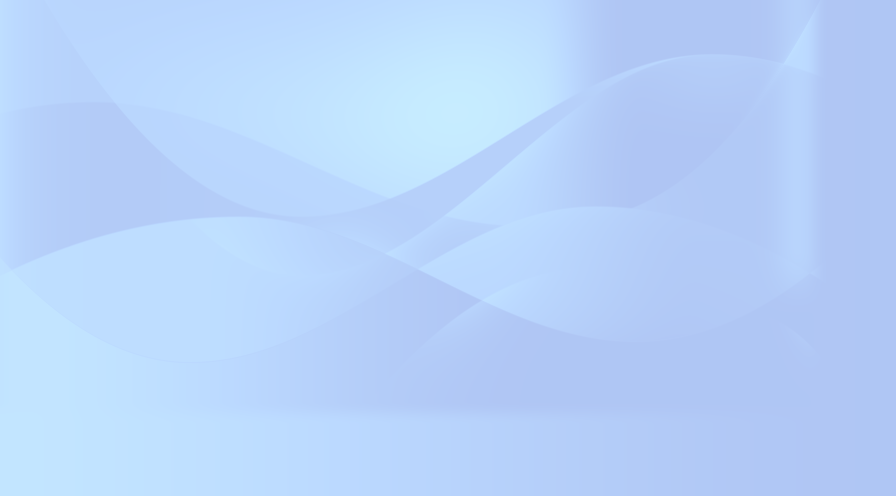
This background is drawn by a Shadertoy shader. Its source:

```glsl
// Pale blue backdrop of overlapping translucent waves inside a soft-edged panel.

const float PI = 3.14159265;
const vec3 DEEP_BLUE = vec3(0.67, 0.745, 0.94);
const vec3 PALE_BLUE = vec3(0.775, 0.92, 1.04);

// Cosine sweep between two extremes, with a power-law tail (x, y, power) at each end.
float swell(float x, vec3 head, vec2 first, vec2 second, vec3 tail) {
    float s = clamp((x - first.x) / (second.x - first.x), 0.0, 1.0);
    float before = max(first.x - x, 0.0) / (first.x - head.x);
    float after = max(x - second.x, 0.0) / (tail.x - second.x);
    return mix(first.y, second.y, 0.5 - 0.5 * cos(PI * s))
         + (head.y - first.y) * pow(before, head.z)
         + (tail.y - second.y) * pow(after, tail.z);
}

// Soft elliptical spot.
float glow(vec2 p, vec2 centre, vec2 radius) {
    vec2 q = (p - centre) / radius;
    return exp(-dot(q, q));
}

// Soft window along one axis.
float window(float x, float centre, float halfWidth) {
    float q = (x - centre) / halfWidth;
    return exp(-q * q);
}

// Antialiased coverage of the side where depth is positive.
float cover(float depth, float aa) {
    return smoothstep(-aa, aa, depth);
}

// Light that starts at an edge and fades into its positive side.
float rim(float depth, float width, float aa) {
    return cover(depth, aa) * exp(-max(depth, 0.0) / width);
}

// Open area over the waves.
float skyTone(vec2 p) {
    float tone = 0.48 + 0.44 * glow(p, vec2(0.515, 0.74), vec2(0.17, 0.24));
    tone += 0.2 * glow(p, vec2(0.28, 0.78), vec2(0.2, 0.2));
    tone += 0.12 * glow(p, vec2(0.55, 0.9), vec2(0.12, 0.2));
    return mix(tone, 0.17, smoothstep(0.6, 0.7, p.x));
}

// Panel contents: 0 is deep blue, 1 is pale blue.
float waveTone(vec2 p, float aa) {
    float x = p.x;
    // Depth of the point below each wave edge.
    float high = swell(x, vec3(0.0495, 1.0, 2.0), vec2(0.336, 0.563),
                       vec2(0.794, 0.89), vec3(0.905, 0.853, 2.0)) - p.y;
    float cross = swell(x, vec3(0.0, 0.771, 2.0), vec2(0.104, 0.794),
                        vec2(0.586, 0.544), vec3(0.905, 0.965, 2.5)) - p.y;
    float inner = swell(x, vec3(0.195, 0.591, 2.0), vec2(0.336, 0.444),
                        vec2(0.794, 0.89), vec3(0.905, 0.853, 2.0)) - p.y;
    float low = swell(x, vec3(0.052, 0.486, 2.0), vec2(0.267, 0.563),
                      vec2(0.71, 0.311), vec3(0.902, 0.446, 2.0)) - p.y;
    float base = swell(x, vec3(0.0, 0.481, 2.0), vec2(0.212, 0.269),
                       vec2(0.664, 0.584), vec3(0.902, 0.451, 2.0)) - p.y;
    float underHigh = cover(high, aa), underCross = cover(cross, aa);
    float underInner = cover(inner, aa);
    float underLow = cover(low, aa), underBase = cover(base, aa);

    // Upper veil, upper lens and the dark hollow beneath them.
    float sky = skyTone(p);
    float veil = mix(sky, 0.5, 0.7);
    float lens = mix(0.4, mix(0.6, 0.15, smoothstep(0.56, 0.72, x)), underInner);
    lens += 0.2 * rim(inner, 0.06, aa) * window(x, 0.57, 0.12);
    lens += 0.16 * glow(p, vec2(0.8, 0.87), vec2(0.09, 0.1));
    lens = mix(0.43, lens, smoothstep(0.2, 0.4, x));
    float hollow = mix(0.28, 0.34, smoothstep(0.1, 0.3, x));
    hollow = mix(hollow, 0.24, smoothstep(0.6, 0.8, x));
    hollow += 0.22 * glow(p, vec2(0.6, 0.58), vec2(0.1, 0.06));
    hollow += 0.22 * rim(inner, 0.04, aa) * window(x, 0.46, 0.09);
    hollow += 0.25 * rim(-low, 0.05, aa) * window(x, 0.41, 0.07);
    float tone = mix(mix(sky, veil, underCross), mix(lens, hollow, underCross), underHigh);

    // Lower lenses and the floor.
    float leftLens = mix(0.7, 0.34, smoothstep(0.22, 0.46, x));
    leftLens += 0.1 * rim(-inner, 0.08, aa) * smoothstep(0.19, 0.26, x);
    leftLens += 0.14 * rim(inner, 0.05, aa) * window(x, 0.38, 0.08);
    float rightLens = mix(0.62, 0.27, smoothstep(0.54, 0.78, x));
    rightLens -= 0.14 * rim(low * -1.0, 0.08, aa) * window(x, 0.66, 0.12);
    rightLens += 0.12 * rim(base, 0.05, aa) * window(x, 0.6, 0.16);
    float ground = mix(0.88, 0.17, smoothstep(0.0, 0.6, x));
    float arc = 0.46 - 4.4 * (0.66 - x) * (0.66 - x) - p.y;
    float arcLight = rim(arc, 0.05, aa) * window(x, 0.535, 0.055);
    float cornerArc = 0.37 - 12.0 * (x - 0.83) * (x - 0.83) - p.y;
    ground += 0.3 * arcLight + 0.12 * rim(cornerArc, 0.03, aa) * window(x, 0.895, 0.02);
    rightLens += 0.2 * arcLight;
    tone = mix(tone, leftLens, underLow * (1.0 - underBase));
    tone = mix(tone, rightLens, underBase * (1.0 - underLow));
    tone = mix(tone, ground, underLow * underBase);

    // Thin highlights on the edges.
    tone += 0.12 * rim(high, 0.012, aa) * window(x, 0.78, 0.1);
    tone += 0.14 * rim(abs(cross), 0.012, aa) * window(x, 0.87, 0.035);
    return tone;
}

void mainImage(out vec4 fragColor, in vec2 fragCoord) {
    vec2 p = fragCoord / iResolution.xy;
    float aa = 1.2 / iResolution.y;
    float backdrop = mix(0.9, 0.17, smoothstep(-0.1, 1.0, p.x));

    // Light spills over the left and right sides of the panel.
    float tone = waveTone(p, aa);
    tone = mix(tone, 0.82, 0.75 * exp(-p.x / 0.035));
    tone += 0.25 * window(p.x, 0.89, 0.025) * smoothstep(0.36, 0.5, p.y);

    float panel = smoothstep(0.925, 0.9, p.x) * smoothstep(0.145, 0.19, p.y);
    tone = mix(backdrop, tone, panel);
    fragColor = vec4(clamp(mix(DEEP_BLUE, PALE_BLUE, tone), 0.0, 1.0), 1.0);
}
```
